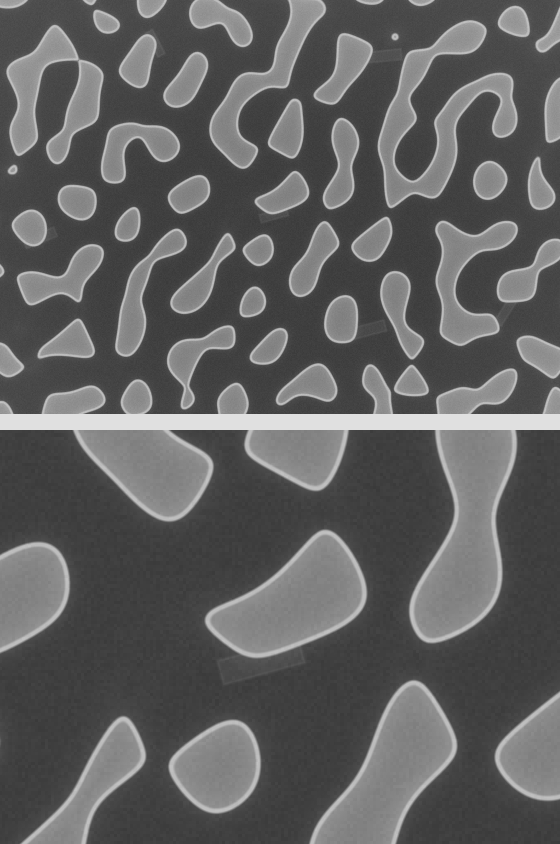
Top, the full canvas; bottom, a detail of the centre.
This texture is drawn by a WebGL 2 fragment shader. Its source:

```glsl
#version 300 es
precision highp float;
// Micrograph of smooth pale islands with bright rims scattered on a dark grainy film.

uniform vec2 u_resolution;
out vec4 fragColor;

const float PI = 3.14159265;
const int   WAVES = 44;            // plane waves summed into the island field
const float SPACING = 0.136;       // mean island spacing, in canvas heights
const float SPREAD = 0.30;         // relative spread of the wave numbers
const float LEVEL = 0.47;          // field level of the island outline
const float LEAN = 0.5;            // preferred lean of the islands
const float LEAN_AMOUNT = 0.22;
const float SEED = 7.0;

const float FILM_DARK = 0.245;
const float FILM_LIFT = 0.055;
const float FILM_HALO = 0.075;
const float BODY_DARK = 0.505;
const float BODY_LIFT = 0.085;
const float BODY_GLOW = 0.09;
const float RIM_SHADE = 0.77;
const float RIM_WIDTH = 0.0022;
const float HALO_REACH = 0.006;
const float GLOW_REACH = 0.010;

const int   RODS = 6;              // faint slabs lying under the islands
const vec2  ROD_SIZE = vec2(0.044, 0.013);
const float GRAIN_CELLS = 378.0;
const float GRAIN = 0.035;

float hash(vec2 p) {
    uvec2 q = uvec2(ivec2(p)) * uvec2(1597334673u, 3812015801u);
    uint n = (q.x ^ q.y) * 1597334673u;
    n = (n ^ (n >> 15)) * 2246822519u;
    n ^= n >> 13;
    return float(n >> 8) / 16777216.0;
}

// Band-limited random field: x is the height, yz its gradient.
vec3 islandField(vec2 p) {
    vec3 sum = vec3(0.0);
    for (int i = 0; i < WAVES; i++) {
        float id = float(i);
        float angle = PI * (id + hash(vec2(id, SEED))) / float(WAVES);
        float stretch = 1.0 + SPREAD * (2.0 * hash(vec2(id, SEED + 1.0)) - 1.0);
        vec2 k = 2.0 * PI / SPACING * stretch * vec2(cos(angle), sin(angle));
        float phase = dot(k, p) + 2.0 * PI * hash(vec2(id, SEED + 2.0));
        float amp = 1.0 + LEAN_AMOUNT * cos(2.0 * (angle + LEAN));
        sum += amp * vec3(cos(phase), -sin(phase) * k);
    }
    return sum * sqrt(2.0 / float(WAVES));
}

// Approximate signed distance to the outline, positive inside an island.
float islandDistance(vec2 p) {
    vec3 field = islandField(p);
    float h = field.x - LEVEL;
    float slope = length(field.yz);
    float bend = pow(2.0 * PI / SPACING, 2.0) * 0.5;
    return 2.0 * h / (slope + sqrt(slope * slope + 2.0 * abs(h) * bend) + 1e-4);
}

float boxDistance(vec2 p, vec2 halfSize) {
    vec2 q = abs(p) - halfSize;
    return length(max(q, 0.0)) + min(max(q.x, q.y), 0.0);
}

// Added brightness of the faint slabs.
float rods(vec2 p, float aspect, float pixel) {
    float light = 0.0;
    for (int i = 0; i < RODS; i++) {
        float id = float(i);
        vec2 center = vec2((id + hash(vec2(id, 31.0))) / float(RODS) * aspect,
                           0.1 + 0.8 * hash(vec2(id, 32.0)));
        float angle = (hash(vec2(id, 33.0)) - 0.5) * 2.4;
        float c = cos(angle), s = sin(angle);
        vec2 local = mat2(c, -s, s, c) * (p - center);
        vec2 size = ROD_SIZE * mix(0.6, 1.1, hash(vec2(id, 34.0)));
        float d = boxDistance(local, size);
        float fill = 1.0 - smoothstep(-pixel, pixel, d);
        float edge = 1.0 - smoothstep(0.0, 1.5 * pixel + 0.001, abs(d));
        light = max(light, 0.04 * fill + 0.035 * edge);
    }
    return light;
}

void main() {
    vec2 uv = gl_FragCoord.xy / u_resolution;
    vec2 p = gl_FragCoord.xy / u_resolution.y;
    float pixel = 1.0 / u_resolution.y;
    float d = islandDistance(p);

    // Uneven illumination, brighter toward the top and the corners
    float lift = smoothstep(0.2, 0.8, length(uv - vec2(0.5, 0.4)));

    // Film with a soft halo around each island
    float film = FILM_DARK + FILM_LIFT * lift;
    film += rods(p, u_resolution.x / u_resolution.y, pixel);
    film += FILM_HALO * exp(min(d, 0.0) / HALO_REACH);

    // Island body glowing toward its outline
    float body = BODY_DARK + BODY_LIFT * lift;
    body += BODY_GLOW * exp(-max(d, 0.0) / GLOW_REACH);

    float shade = mix(film, body, smoothstep(-0.8 * pixel, 0.8 * pixel, d));
    float rim = 1.0 - smoothstep(0.3 * RIM_WIDTH, RIM_WIDTH + pixel, abs(d - 0.4 * RIM_WIDTH));
    shade = mix(shade, RIM_SHADE, 0.85 * rim);

    // Fine sensor grain
    vec2 cell = floor(p * GRAIN_CELLS);
    shade += GRAIN * (0.5 * (hash(cell) + hash(cell + 911.0)) - 0.5);
    fragColor = vec4(vec3(shade), 1.0);
}
```
